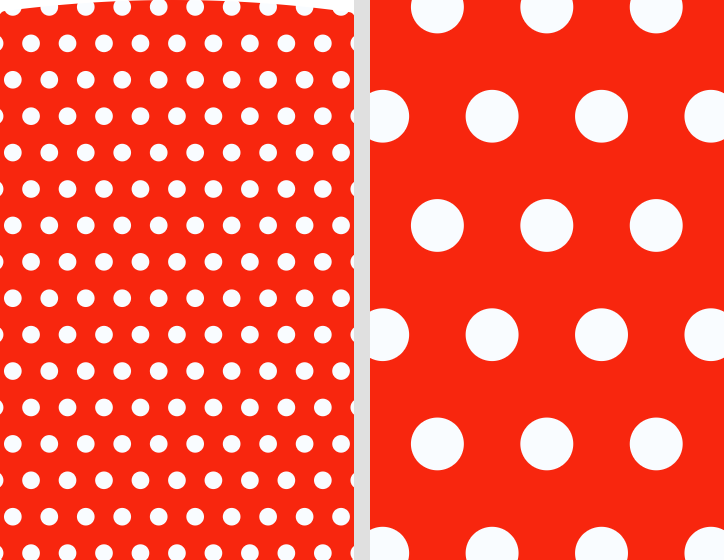
Left: the whole. Right: its middle third, enlarged.
This pattern is drawn by a Shadertoy shader. Its source:

```glsl
// Staggered white polka dots on a red panel with a shallow domed top and
// softly rounded corners. Dots come from a row-shifted repeating cell;
// the panel is a rounded box whose top edge sags as a parabola.

#define ASPECT 0.6302               // panel width over height
#define PITCH vec2(0.06493, 0.06502) // dot spacing, in panel heights
#define FIRST_DOT vec2(0.0228, 0.0124) // first dot, from the top left
#define DOT_RADIUS 0.0157
#define DOME_CENTER 0.308
#define DOME_SAG 0.22               // curvature of the top edge
#define CORNER 0.009                // corner radius
#define BLEED 0.001                 // panel overhang at sides and bottom
#define RED vec3(0.973, 0.150, 0.055)
#define DOT_WHITE vec3(0.976, 0.988, 1.0)
#define PAPER vec3(1.0)

// Signed distance to the nearest dot; p.y runs downward.
float dotDistance(vec2 p) {
    vec2 g = (p - FIRST_DOT) / PITCH;
    float row = floor(g.y + 0.5);
    g.x -= 0.5 * mod(row, 2.0);
    vec2 cell = fract(g + 0.5) - 0.5;
    return length(cell * PITCH) - DOT_RADIUS;
}

// Signed distance to the domed panel.
float panelDistance(vec2 p) {
    float dx = p.x - DOME_CENTER;
    float sideGap = min(p.x, ASPECT - p.x) + BLEED;
    float endGap = min(p.y - DOME_SAG * dx * dx, 1.0 - p.y + BLEED);
    vec2 q = CORNER - vec2(sideGap, endGap);
    return length(max(q, 0.0)) + min(max(q.x, q.y), 0.0) - CORNER;
}

// Antialiased inside mask for a signed distance.
float coverage(float d) {
    return clamp(0.5 - d * iResolution.y, 0.0, 1.0);
}

void mainImage(out vec4 fragColor, in vec2 fragCoord) {
    vec2 uv = fragCoord / iResolution.xy;
    vec2 p = vec2(uv.x * ASPECT, 1.0 - uv.y);

    vec3 color = mix(RED, DOT_WHITE, coverage(dotDistance(p)));
    color = mix(PAPER, color, coverage(panelDistance(p)));
    fragColor = vec4(color, 1.0);
}
```
